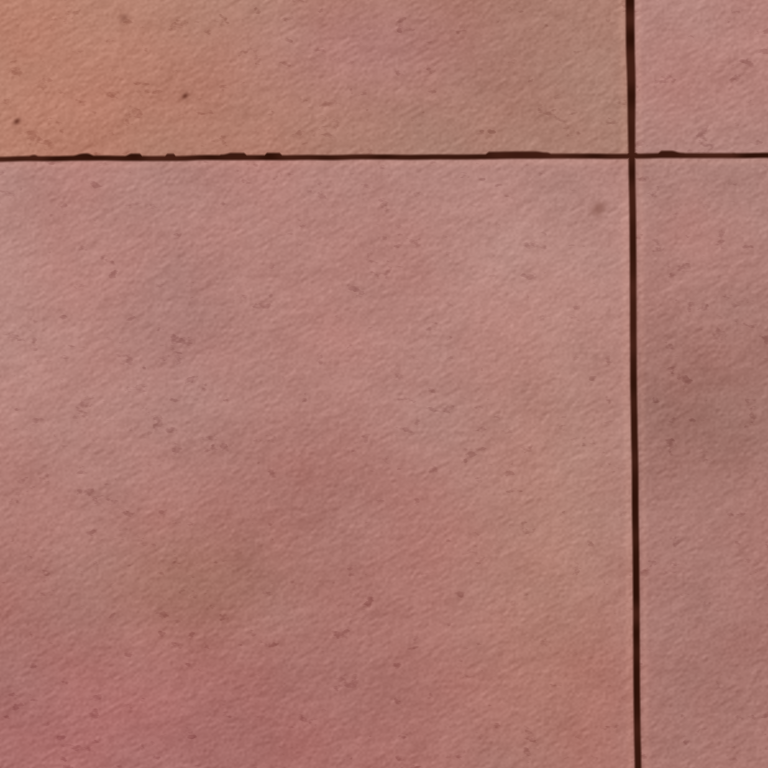
This texture is drawn by a Shadertoy shader. Its source:

```glsl
// Dusty pink clay tiles with worn mottling, fine grain and dark, slightly tilted joints.

float hash(vec2 p) {
    vec3 q = fract(vec3(p.xyx) * 0.1031);
    q += dot(q, q.yzx + 33.33);
    return fract((q.x + q.y) * q.z);
}

float noise(vec2 p) {
    vec2 i = floor(p), f = fract(p);
    f = f * f * (3.0 - 2.0 * f);
    return mix(mix(hash(i), hash(i + vec2(1, 0)), f.x),
               mix(hash(i + vec2(0, 1)), hash(i + vec2(1, 1)), f.x), f.y);
}

float fbm(vec2 p) {
    float sum = 0.0, amp = 0.5;
    for (int i = 0; i < 4; i++) {
        sum += amp * noise(p);
        p = mat2(1.6, 1.2, -1.2, 1.6) * p + 17.3;
        amp *= 0.5;
    }
    return sum / 0.9375;
}

// Soft elliptical patch, 1 at its centre
float patchAt(vec2 p, vec2 centre, vec2 radius) {
    vec2 d = (p - centre) / radius;
    return exp(-dot(d, d));
}

// Surface relief: short wrinkles leaning up to the right
float relief(vec2 p) {
    vec2 along = vec2(0.88 * p.x + 0.48 * p.y, 0.88 * p.y - 0.48 * p.x);
    return 0.6 * fbm(along * vec2(55.0, 95.0)) + 0.4 * noise(along * vec2(130.0, 230.0));
}

vec3 tileColor(vec2 p, bool right, bool upper) {
    vec3 col;
    if (upper) {
        col = right ? vec3(0.70, 0.515, 0.485)
                    : mix(vec3(0.725, 0.505, 0.43), vec3(0.675, 0.495, 0.44), smoothstep(0.0, 0.6, p.x));
        if (!right) col += vec3(0.0, -0.015, 0.015) * patchAt(p, vec2(0.48, 0.94), vec2(0.14, 0.07));
    } else if (right) {
        col = mix(vec3(0.655, 0.455, 0.425), vec3(0.68, 0.495, 0.465), smoothstep(0.0, 0.8, p.y));
        col -= vec3(0.055, 0.045, 0.05) * patchAt(p, vec2(0.93, 0.47), vec2(0.16, 0.13));
    } else {
        col = mix(vec3(0.665, 0.455, 0.425), vec3(0.705, 0.515, 0.485), smoothstep(0.05, 0.65, p.y));
        col += vec3(0.0, -0.025, -0.005) * patchAt(p, vec2(0.08, 0.03), vec2(0.4, 0.13));
        col -= vec3(0.035, 0.025, 0.045) * patchAt(p, vec2(0.25, 0.24), vec2(0.12, 0.07));
        col -= vec3(0.025, 0.035, 0.035) * patchAt(p, vec2(0.43, 0.39), vec2(0.09, 0.07));
        col -= vec3(0.025, 0.01, 0.005) * patchAt(p, vec2(0.23, 0.58), vec2(0.07, 0.12));
        col += vec3(0.005, 0.015, -0.005) * patchAt(p, vec2(0.72, 0.25), vec2(0.12, 0.3));
        col += vec3(0.015, 0.02, 0.02) * patchAt(p, vec2(0.04, 0.52), vec2(0.08, 0.06));
    }
    return col;
}

void mainImage(out vec4 fragColor, in vec2 fragCoord) {
    vec2 p = fragCoord / iResolution.xy;
    float soft = max(0.0022, 1.0 / iResolution.y);

    // Signed distances to the two joint centre lines
    float across = p.x - mix(0.8305, 0.8205, p.y) - 0.0012 * (noise(vec2(p.y * 18.0, 3.0)) - 0.5);
    float above = p.y - mix(0.793, 0.798, p.x) - 0.0012 * (noise(vec2(p.x * 30.0, 8.0)) - 0.5);
    bool right = across > 0.0, upper = above > 0.0;

    // Clay body with broad, tinted mottling
    vec3 col = tileColor(p, right, upper);
    col += 0.06 * (fbm(p * 6.0 + 4.0) - 0.5);
    col += vec3(0.02, -0.025, -0.025) * (fbm(p * 9.0 + 31.0) - 0.5);
    col += 0.045 * (fbm(p * vec2(22.0, 34.0) + 9.0) - 0.5);

    // Raking light on the relief, then fine grain
    col += 0.10 * (relief(p) - relief(p + vec2(-0.002, 0.003)));
    col += 0.035 * (noise(p * 300.0) - 0.5);
    float pits = smoothstep(0.70, 0.85, fbm(p * vec2(48.0, 75.0) + 53.0));
    col -= vec3(0.07, 0.075, 0.07) * pits;

    // Specks: centre, radius, strength
    vec4 specks[4] = vec4[4](vec4(0.241, 0.875, 0.004, 0.75), vec4(0.022, 0.842, 0.004, 0.75),
                            vec4(0.161, 0.977, 0.005, 0.4), vec4(0.779, 0.728, 0.008, 0.35));
    for (int i = 0; i < 4; i++) {
        vec2 d = p - specks[i].xy;
        d.x -= 0.4 * d.y;
        float spot = specks[i].w * exp(-dot(d, d) / (specks[i].z * specks[i].z));
        col = mix(col, vec3(0.36, 0.17, 0.12), spot);
    }

    // Pale worn lips beside the joints
    float lip = exp(-pow((across + 0.010) / 0.005, 2.0)) + exp(-pow((across - 0.011) / 0.004, 2.0))
              + exp(-pow((above + 0.008) / 0.004, 2.0));
    col += vec3(0.03, 0.025, 0.02) * lip;

    // Dark joints, with chipped upper edges
    float chip = 0.003 * smoothstep(0.68, 0.85, noise(vec2(p.x * 45.0, 21.0))) * step(0.0, above);
    float wide = mix(0.0042, 0.0056, smoothstep(0.75, 0.95, p.y));
    float upright = 1.0 - smoothstep(wide - soft, wide + soft, abs(across));
    float level = 1.0 - smoothstep(-soft, soft, abs(above) - 0.0032 - chip);
    vec3 grout = mix(vec3(0.17, 0.06, 0.025), vec3(0.28, 0.13, 0.09), noise(p * 40.0));
    col = mix(col, grout, max(upright, level));

    fragColor = vec4(col, 1.0);
}
```
